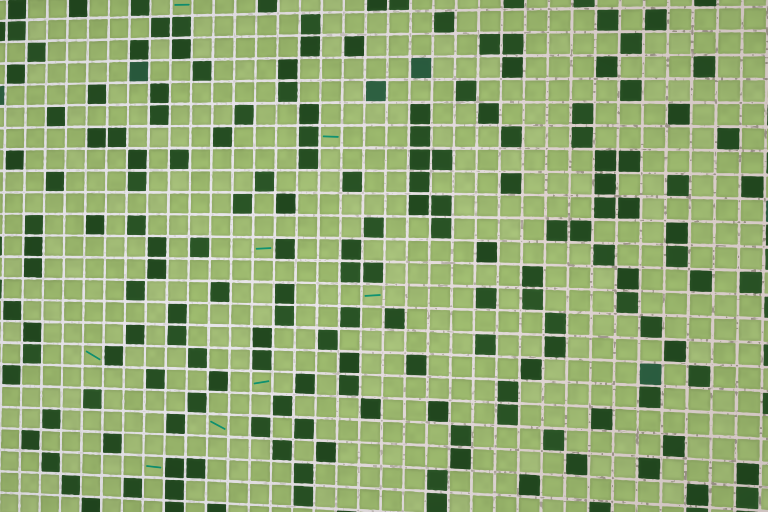
A WebGL 1 fragment shader for this texture:

```glsl
precision highp float;
uniform vec2 u_resolution;

// Grid: column index = x + y*t + z*t*t, row pitch and offset drift left to right
const vec3 COLUMN_CURVE = vec3(0.65, 38.26, -3.9);
const float COLUMN_LEAN = 0.0104;
const vec2 ROW_PITCH = vec2(0.0419, 0.0050);
const vec3 ROW_OFFSET = vec3(0.0195, -0.047, 0.0176);

// Tile shape, in cells
const float TILE_HALF = 0.444;
const float CORNER = 0.05;
const float JITTER = 0.024;
const float EDGE_WOBBLE = 0.025;

// Scatter
const float DARK_RUN = 4.0;
const float DARK_CHANCE = 0.92;
const float TEAL_CHANCE = 0.06;
const float STROKE_CHANCE = 0.013;

const vec3 LIGHT_GREEN = vec3(0.590, 0.700, 0.412);
const vec3 PALE_GREEN = vec3(0.660, 0.745, 0.500);
const vec3 DARK_GREEN = vec3(0.125, 0.270, 0.115);
const vec3 MID_GREEN = vec3(0.190, 0.365, 0.170);
const vec3 TEAL_GLAZE = vec3(0.180, 0.400, 0.320);
const vec3 STROKE_TEAL = vec3(0.060, 0.560, 0.430);
const vec3 GROUT_COOL = vec3(0.890, 0.880, 0.900);
const vec3 GROUT_WARM = vec3(0.850, 0.800, 0.790);
const vec3 GRIME = vec3(0.500, 0.470, 0.420);

float hash(vec2 p) {
  vec3 q = fract(vec3(p.xyx) * 0.1031);
  q += dot(q, q.yzx + 33.33);
  return fract((q.x + q.y) * q.z);
}

float noise(vec2 p) {
  vec2 i = floor(p);
  vec2 f = fract(p);
  f = f * f * (3.0 - 2.0 * f);
  return mix(mix(hash(i), hash(i + vec2(1.0, 0.0)), f.x),
             mix(hash(i + vec2(0.0, 1.0)), hash(i + 1.0), f.x), f.y);
}

float roundedBox(vec2 p, float halfSize, float radius) {
  vec2 d = abs(p) - halfSize + radius;
  return length(max(d, 0.0)) + min(max(d.x, d.y), 0.0) - radius;
}

float segment(vec2 p, vec2 a, vec2 b) {
  vec2 ab = b - a;
  return length(p - a - ab * clamp(dot(p - a, ab) / dot(ab, ab), 0.0, 1.0));
}

// Canvas position (y down) to cell coordinates
vec2 warpedGrid(vec2 uv) {
  float t = uv.x + COLUMN_LEAN * uv.y;
  float column = dot(COLUMN_CURVE, vec3(1.0, t, t * t));
  float offset = dot(ROW_OFFSET, vec3(1.0, uv.x, uv.x * uv.x));
  float row = (uv.y - offset) / (ROW_PITCH.x + ROW_PITCH.y * uv.x) + 0.5;
  return vec2(column, row);
}

// One dark tile in each short run of a row, runs shifted per row
float isDark(vec2 cell) {
  float column = cell.x + floor(hash(vec2(cell.y, 7.0)) * DARK_RUN);
  vec2 run = vec2(floor((column + 0.5) / DARK_RUN), cell.y);
  float pick = floor(hash(run + 51.0) * DARK_RUN);
  float slot = column - run.x * DARK_RUN;
  return step(abs(slot - pick), 0.5) * step(hash(run + 93.0), DARK_CHANCE);
}

void main() {
  vec2 uv = gl_FragCoord.xy / u_resolution;
  uv.y = 1.0 - uv.y;
  vec2 grid = warpedGrid(uv) + 20.0;
  vec2 cell = floor(grid);
  vec2 local = grid - cell - 0.5;
  float aa = 0.6 * max(36.0 / u_resolution.x, 23.0 / u_resolution.y);

  // Tile outline, slightly displaced and uneven
  vec2 shift = (vec2(hash(cell + 11.0), hash(cell + 23.0)) - 0.5) * JITTER;
  float d = roundedBox(local - shift, TILE_HALF, CORNER);
  d += (noise(grid * 7.0) - 0.5) * EDGE_WOBBLE;
  float tileMask = 1.0 - smoothstep(-aa, aa, d);

  // Glaze: tone per tile, cloudy surface, soft rim
  float tone = hash(cell + 37.0);
  float cloud = noise(grid * 3.0 + 80.0);
  float rim = smoothstep(-0.16, -0.03, d);
  vec3 light = mix(LIGHT_GREEN, PALE_GREEN, 0.55 * tone * tone);
  light *= 0.97 + 0.06 * cloud - 0.05 * rim + 0.04 * local.y;
  vec3 dark = mix(DARK_GREEN, MID_GREEN, 0.6 * tone + 0.3 * cloud * rim);
  dark = mix(dark, TEAL_GLAZE, 0.6 * step(hash(cell + 61.0), TEAL_CHANCE));
  float darkTile = isDark(cell);
  vec3 tile = mix(light, dark, darkTile);

  // Rare slanted paint strokes on light tiles
  float slant = (hash(cell + 71.0) - 0.3) * 0.25;
  float stroke = segment(local, vec2(-0.32, -slant), vec2(0.32, slant)) - 0.04;
  float strokeMask = (1.0 - smoothstep(-aa, aa, stroke)) * (1.0 - darkTile);
  tile = mix(tile, STROKE_TEAL, strokeMask * step(hash(cell + 83.0), STROKE_CHANCE));

  // Grout warms and collects grime towards the right
  float warm = smoothstep(0.35, 0.95, uv.x + 0.2 * noise(grid * 0.3));
  vec3 grout = mix(GROUT_COOL, GROUT_WARM, warm);
  float grime = smoothstep(0.66, 0.9, noise(grid * 9.0 + 40.0));
  grout = mix(grout, GRIME, grime * (0.15 + 0.55 * warm));

  // Gentle falloff of light to the corners
  vec2 fromCentre = uv - 0.5;
  float lighting = 1.03 - 0.16 * dot(fromCentre, fromCentre);
  gl_FragColor = vec4(mix(grout, tile, tileMask) * lighting, 1.0);
}
```
